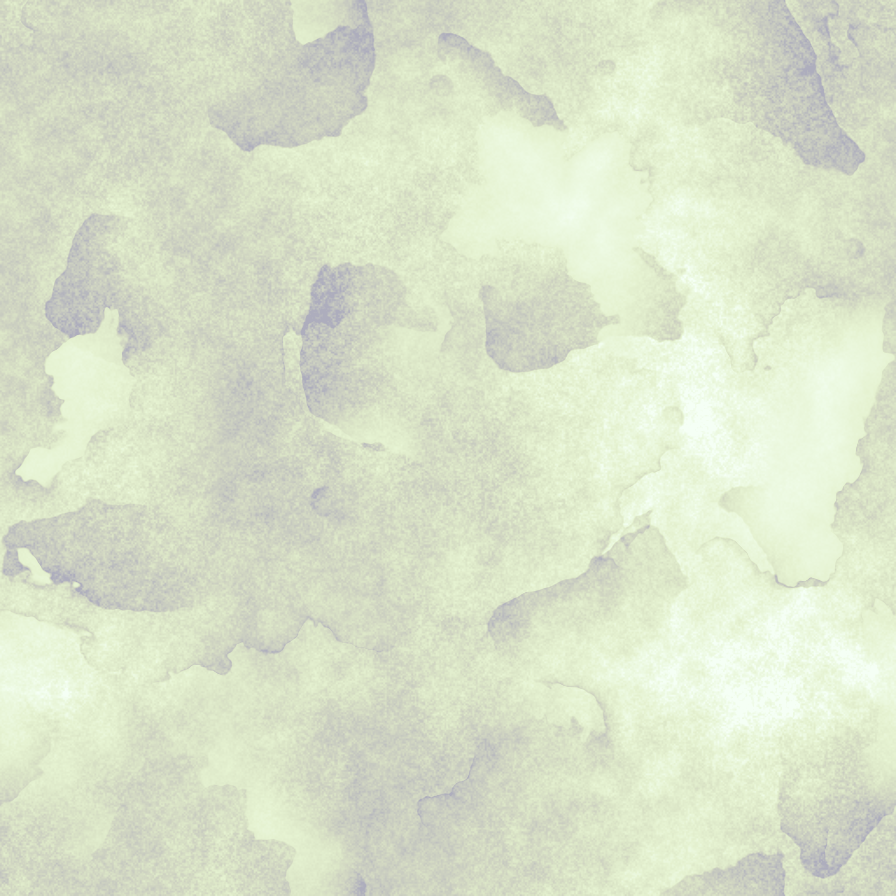
Write a Shadertoy shader that draws this texture.

```glsl
// Seamless watercolour wash: pale blooms, lavender-grey stains and granulated pigment on green paper.
#define BASE_TONE 0.69
#define WASH_CONTRAST 1.15
#define MOTTLE 0.3
#define GRAIN 0.46
#define WARP 0.13
#define BLOOM_LEVEL 0.60
#define BLOOM_TONE 0.83
#define RIM_DEPTH 0.34
#define STAIN_DEPTH 0.38
#define DROP_DEPTH 0.26

const vec3 SLATE = vec3(0.68, 0.68, 0.74);
const vec3 GREY  = vec3(0.77, 0.78, 0.75);
const vec3 OLIVE = vec3(0.82, 0.84, 0.76);
const vec3 SAGE  = vec3(0.86, 0.90, 0.78);
const vec3 LIME  = vec3(0.90, 0.95, 0.82);
const vec3 PALE  = vec3(0.93, 0.98, 0.89);
const vec3 WHITE = vec3(0.96, 1.00, 0.96);

float hash(vec2 p, float seed) {
    vec3 q = fract(p.xyx * vec3(0.1031, 0.1030, 0.0973) + seed * 0.137);
    q += dot(q, q.yzx + 33.33);
    return fract((q.x + q.y) * q.z);
}

// Value noise that wraps after a whole number of cells.
float noise(vec2 uv, float cells, float seed) {
    vec2 p = uv * cells, i = floor(p), f = p - i;
    f = f * f * (3.0 - 2.0 * f);
    vec2 a = mod(i, cells), b = mod(i + 1.0, cells);
    return mix(mix(hash(a, seed), hash(vec2(b.x, a.y), seed), f.x),
               mix(hash(vec2(a.x, b.y), seed), hash(b, seed), f.x), f.y);
}

float fbm(vec2 uv, float cells, float seed, int octaves) {
    float sum = 0.0, total = 0.0, amp = 1.0;
    for (int k = 0; k < octaves; k++) {
        sum += amp * noise(uv, cells, seed + float(k) * 3.0);
        total += amp;
        amp *= 0.5;
        cells *= 2.0;
    }
    return sum / total;
}

// Scattered round stains: crisp border, pigment gathered towards one side.
float stains(vec2 uv, float cells, vec2 radii, float chance, float seed) {
    vec2 home = floor(uv * cells);
    float pigment = 0.0;
    for (int y = -1; y <= 1; y++)
    for (int x = -1; x <= 1; x++) {
        vec2 cell = home + vec2(x, y), id = mod(cell, cells);
        if (hash(id, seed) > chance) continue;
        vec2 jitter = vec2(hash(id, seed + 1.0), hash(id, seed + 2.0));
        vec2 offset = uv - (cell + 0.2 + 0.6 * jitter) / cells;
        float radius = mix(radii.x, radii.y, hash(id, seed + 3.0));
        float angle = 6.2832 * hash(id, seed + 4.0);
        float d = length(offset) - radius;
        float side = dot(offset, vec2(cos(angle), sin(angle))) / radius;
        float body = mix(0.45, 1.0, exp(min(d, 0.0) / (0.6 * radius)));
        float rim = 0.3 * exp(-abs(d) / 0.003);
        pigment += (body + rim) * smoothstep(0.002, -0.002, d) * smoothstep(-0.9, 0.6, side);
    }
    return pigment;
}

float ramp(float t, float from, float to) {
    return clamp((t - from) / (to - from), 0.0, 1.0);
}

vec3 washColor(float t) {
    vec3 c = mix(SLATE, GREY, ramp(t, 0.0, 0.25));
    c = mix(c, OLIVE, ramp(t, 0.25, 0.45));
    c = mix(c, SAGE, ramp(t, 0.45, 0.62));
    c = mix(c, LIME, ramp(t, 0.62, 0.80));
    c = mix(c, PALE, ramp(t, 0.80, 0.95));
    return mix(c, WHITE, ramp(t, 0.95, 1.05));
}

void mainImage(out vec4 fragColor, in vec2 fragCoord) {
    vec2 uv = fragCoord / iResolution.xy;
    vec2 drift = vec2(fbm(uv, 5.0, 1.0, 6), fbm(uv, 5.0, 31.0, 6)) - 0.5;
    vec2 flow = uv + WARP * drift;

    // Soft underlying wash
    float tone = BASE_TONE + WASH_CONTRAST * (fbm(flow, 4.0, 61.0, 6) - 0.5);
    tone += MOTTLE * (fbm(uv, 40.0, 91.0, 3) - 0.5);

    // Broad stains and small drops
    tone -= STAIN_DEPTH * stains(flow + 0.1 * drift, 4.0, vec2(0.05, 0.12), 0.6, 7.0);
    tone -= DROP_DEPTH * stains(uv + 0.03 * drift, 5.0, vec2(0.008, 0.02), 0.25, 17.0);

    // Pale blooms that push pigment out to a dark broken rim
    float rise = fbm(flow, 5.0, 121.0, 6) - BLOOM_LEVEL;
    float inside = smoothstep(-0.006, 0.006, rise);
    float strength = smoothstep(0.3, 0.56, fbm(uv, 4.0, 151.0, 3));
    float broken = smoothstep(0.4, 0.68, fbm(uv, 9.0, 181.0, 3));
    float outward = max(-rise, 0.0);
    float rim = exp(-outward / 0.010) + 0.45 * exp(-outward / 0.05);
    tone -= RIM_DEPTH * rim * broken * (1.0 - inside);
    float bloom = inside * strength;
    tone = mix(tone, BLOOM_TONE + 1.1 * rise, bloom * 0.9);

    // Pigment grains settled in the paper tooth
    float tooth = 0.55 * noise(uv + 0.5 / 512.0, 512.0, 5.0) + 0.45 * noise(uv, 256.0, 9.0) - 0.5;
    float settled = mix(0.55, 1.2, fbm(uv, 8.0, 211.0, 3)) * mix(1.0, 0.25, bloom);
    tone += GRAIN * tooth * settled * mix(1.15, 0.7, ramp(tone, 0.4, 0.9));

    fragColor = vec4(washColor(tone), 1.0);
}
```
